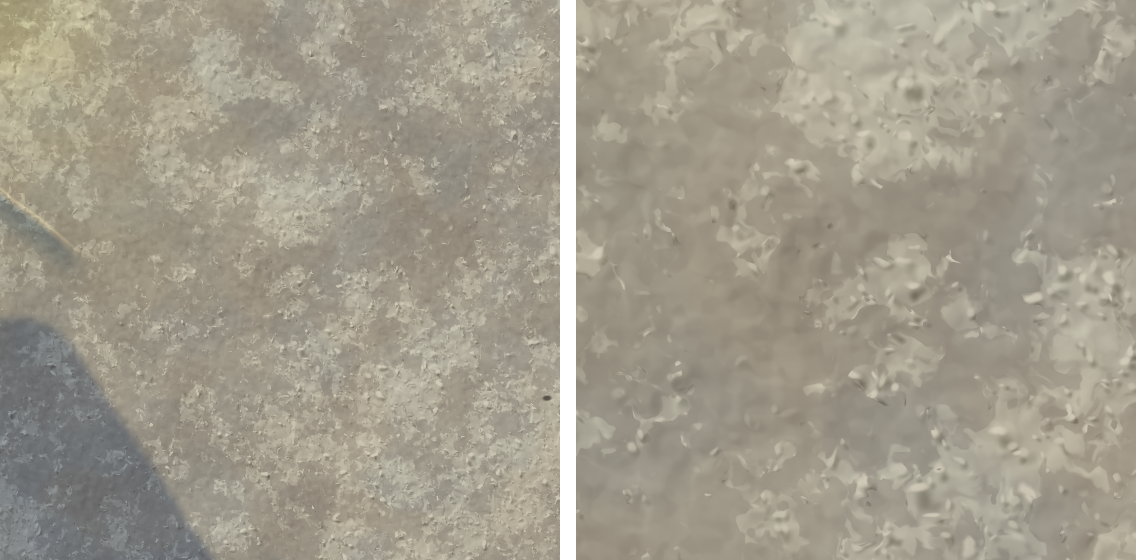
Left: the whole. Right: its middle third, enlarged.
Reproduce this texture procedurally as a WebGL 1 fragment shader.

```glsl
precision highp float;
// Weathered concrete with pale worn patches, gritty flecks and a soft blue shadow at the lower left.
uniform vec2 u_resolution;

vec3 hash3(vec2 p) {
  vec3 q = vec3(dot(p, vec2(127.1, 311.7)), dot(p, vec2(269.5, 183.3)), dot(p, vec2(419.2, 371.9)));
  return fract(sin(q) * 43758.5);
}

// Cellular noise: random cell values blended by distance to their points
float cells(vec2 p) {
  vec2 cell = floor(p), f = fract(p);
  float sum = 0.0, total = 0.0;
  for (int y = -1; y <= 1; y++) {
    for (int x = -1; x <= 1; x++) {
      vec2 o = vec2(float(x), float(y));
      vec3 h = hash3(cell + o);
      vec2 d = o + h.xy - f;
      float w = exp(-7.0 * dot(d, d));
      sum += w * h.z;
      total += w;
    }
  }
  return sum / total;
}

float layers(vec2 p, float decay) {
  float sum = 0.0, total = 0.0, gain = 1.0;
  for (int i = 0; i < 5; i++) {
    sum += gain * cells(p);
    total += gain;
    gain *= decay;
    p = mat2(1.6, 1.2, -1.2, 1.6) * p + 7.3;
  }
  return sum / total;
}

// Raised grit: x is the lit grain, y its small cast shade
vec2 flecks(vec2 p, float density) {
  vec2 cell = floor(p), f = fract(p), result = vec2(0.0);
  for (int y = -1; y <= 1; y++) {
    for (int x = -1; x <= 1; x++) {
      vec2 o = vec2(float(x), float(y));
      vec3 h = hash3(cell + o + 31.0);
      vec3 k = hash3(cell + o + 83.0);
      vec2 d = o + h.xy - f;
      float a = 6.283 * k.x;
      vec2 along = vec2(cos(a), sin(a));
      vec2 q = vec2(dot(d, along), dot(d, vec2(-along.y, along.x)) * (1.0 + 1.5 * k.y));
      float r = 0.25 + 0.4 * k.z * k.z;
      float present = smoothstep(0.0, 0.12, density - h.z);
      vec2 s = d + vec2(0.25, -0.35);
      result = max(result, present * vec2(smoothstep(r, r * 0.3, length(q)),
                                          smoothstep(r, 0.0, length(s))));
    }
  }
  return result;
}

float blob(vec2 p, vec2 center, float radius) {
  vec2 d = (p - center) / radius;
  return exp(-dot(d, d));
}

void main() {
  vec2 p = gl_FragCoord.xy / u_resolution;
  vec2 ragged = p + 0.008 * (vec2(cells(p * 70.0), cells(p * 70.0 + 37.0)) - 0.5);

  // Broad worn and sheltered areas
  float wear = blob(p, vec2(0.56, 0.64), 0.13) + blob(p, vec2(0.04, 0.82), 0.2)
             + blob(p, vec2(0.82, 0.97), 0.13) + 0.8 * blob(p, vec2(0.78, 0.33), 0.2)
             + 1.3 * blob(p, vec2(0.05, 0.05), 0.09)
             - blob(p, vec2(0.75, 0.74), 0.17) - 0.8 * blob(p, vec2(0.23, 0.69), 0.12)
             - 0.6 * blob(p, vec2(0.4, 0.15), 0.22) - 0.7 * blob(p, vec2(0.1, 0.28), 0.15);

  // Patchy surface tone, from wide stains down to crumbly grain
  float broad = layers(p * 7.0 + 2.0, 0.65);
  float patches = layers(ragged * 15.0 + 19.0, 0.88) + 0.055 * wear + 0.3 * (broad - 0.5);
  float worn = smoothstep(0.48, 0.58, patches);
  float grain = cells(p * 125.0) - 0.5;
  float relief = cells(ragged * 82.0) - cells(ragged * 82.0 + vec2(0.3, -0.4));
  float tone = 0.27 + 0.75 * (broad - 0.5) + 0.09 * wear + 0.43 * worn
             + 0.22 * grain + (0.25 + 0.35 * worn) * relief;
  vec3 color = mix(vec3(0.565, 0.535, 0.485), vec3(0.74, 0.72, 0.65), clamp(tone, -0.35, 1.3));
  color += vec3(0.02, -0.002, -0.02) * (cells(p * 13.0 + 41.0) - 0.5);

  // Flecks gather around the worn patches, fewer at the upper left
  float density = 0.09 + 0.4 * smoothstep(0.46, 0.56, patches);
  density *= mix(0.35, 1.0, smoothstep(-0.55, 0.05, p.x - p.y));
  vec2 coarse = flecks(ragged * 62.0, density * 0.55);
  vec2 fine = flecks(ragged * 105.0 + 5.0, density);
  color -= 0.15 * coarse.y + 0.1 * fine.y;
  color = mix(color, vec3(0.85, 0.82, 0.75), 0.75 * coarse.x);
  color = mix(color, vec3(0.81, 0.79, 0.72), 0.6 * fine.x);

  // Warm light in the upper left corner
  color += vec3(0.035, 0.025, -0.05) * blob(p, vec2(0.0, 1.0), 0.17);
  color += vec3(0.01, 0.008, -0.018) * blob(p, vec2(0.1, 0.75), 0.3);

  // Slanting ridge with a bright rim and a bluish band below it
  float ridge = 0.785 * (p.y - 0.655 + 0.79 * p.x) + 0.001 * sin(p.x * 60.0);
  float reach = smoothstep(0.17, 0.09, p.x);
  float band = smoothstep(0.005, -0.008, ridge) * smoothstep(-0.065, -0.005, ridge);
  color *= mix(vec3(1.0), vec3(0.77, 0.84, 0.91), band * reach);
  color += vec3(0.11, 0.1, 0.06) * reach * smoothstep(0.005, 0.0, abs(ridge - 0.007));

  // Main shadow: a slanted side joined to a flat top by a rounded corner
  float side = dot(p, vec2(0.835, 0.55)) - 0.319;
  float top = p.y - 0.432 + 0.05 * p.x;
  float blend = max(0.05 - abs(side - top), 0.0);
  float edge = max(side, top) + blend * blend / 0.2 + 0.008 * (broad - 0.5);
  float shadow = smoothstep(0.013, -0.013, edge);
  color *= mix(vec3(1.0), vec3(0.725, 0.775, 0.87), shadow);

  // One dark pit near the right side
  vec2 pit = (p - vec2(0.977, 0.289)) * vec2(1.0, 1.7);
  color = mix(color, vec3(0.27, 0.23, 0.22), 0.8 * smoothstep(0.011, 0.004, length(pit)));

  gl_FragColor = vec4(color, 1.0);
}
```
